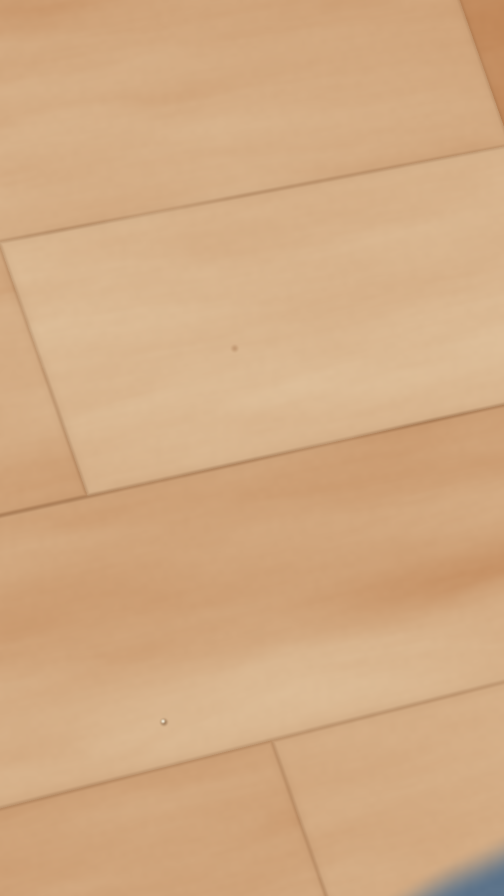
Reproduce this texture procedurally as a Shadertoy shader.

```glsl
float hash(vec2 p) {
    vec3 h = fract(vec3(p.xyx) * 0.1031);
    h += dot(h, h.yzx + 33.33);
    return fract((h.x + h.y) * h.z);
}

float noise(vec2 p) {
    vec2 cell = floor(p), f = fract(p);
    f = f * f * (3.0 - 2.0 * f);
    return mix(mix(hash(cell), hash(cell + vec2(1, 0)), f.x),
               mix(hash(cell + vec2(0, 1)), hash(cell + vec2(1, 1)), f.x), f.y);
}

float fbm(vec2 p) {
    float sum = 0.0, weight = 0.5;
    for (int i = 0; i < 4; i++) {
        sum += weight * noise(p);
        p = p * 2.03 + 17.3;
        weight *= 0.45;
    }
    return sum;
}

// Row coordinate of the tilted floor; whole numbers are the long seams
float rowCoord(vec2 p) {
    float drop = 0.4245 + 0.22 * p.x - p.y;
    float depth = 0.316 - 0.031 * p.x;
    return drop / (depth + 0.0105 * drop / depth);
}

float softLine(float dist, float width) {
    return 1.0 - smoothstep(0.0, width, abs(dist));
}

vec3 woodFloor(vec2 p) {
    float row = rowCoord(p);
    float along = p.x + 0.35 * p.y;
    int plankRow = clamp(int(floor(row)) + 2, 0, 3);

    // Staggered end joints and the tone of the plank on each side
    float joint = along - vec4(0.863, 0.254, 0.95, 0.364)[plankRow];
    vec4 leftTone = vec4(0.54, 0.42, 0.34, 0.27);
    vec4 rightTone = vec4(-0.15, 0.84, 0.50, 0.56);
    float tone = joint < 0.0 ? leftTone[plankRow] : rightTone[plankRow];

    // Broad figure, bent growth bands and fine fibres
    vec2 seed = vec2(plankRow, step(0.0, joint)) * 23.7;
    vec2 grain = vec2(along * 3.0, row * 4.0) + seed;
    float figure = fbm(grain + 1.2 * fbm(grain * 0.7));
    float bands = fbm(vec2(along * 3.5, row * 10.0 + 3.0 * figure) + seed);
    float fibres = noise(vec2(along * 22.0, row * 60.0) + seed);
    tone += 0.62 * (figure - 0.45) + 0.32 * (bands - 0.45) + 0.04 * (fibres - 0.5);

    // Pale sapwood and a dark streak in the wide middle plank
    if (plankRow == 2) {
        float wave = 0.12 * (figure - 0.5);
        tone += 0.36 * smoothstep(0.55, 0.80, row + wave);
        float streak = (row - 0.58 + wave) / 0.09;
        tone -= 0.32 * exp(-streak * streak) * smoothstep(0.25, 0.48, p.x);
    }
    tone -= 0.25 * smoothstep(0.86, 1.0, p.y);
    vec3 color = mix(vec3(0.785, 0.59, 0.42), vec3(0.868, 0.745, 0.60), tone);

    // Seams: faint blurred core, worn unevenly, with a soft shade
    float rowDist = (row - round(row)) * 0.3;
    float jointDist = joint / 1.06;
    float rowStrength = abs(round(row)) < 0.5 ? 0.9 : 0.6;
    float core = max(rowStrength * softLine(rowDist, 0.0042), 0.55 * softLine(jointDist, 0.0042));
    float shade = max(softLine(rowDist, 0.014), softLine(jointDist, 0.012));
    float wear = 0.55 + 0.6 * noise(vec2(along * 9.0, round(row) * 7.0));
    color = mix(color, vec3(0.53, 0.35, 0.21), 0.46 * core * wear + 0.05 * shade);

    // Small knot and a pale chip with a dark rim
    color = mix(color, vec3(0.62, 0.43, 0.28), 0.4 * softLine(length(p - vec2(0.262, 0.611)), 0.006));
    vec2 chip = p - vec2(0.182, 0.195);
    color = mix(color, vec3(0.48, 0.34, 0.22), 0.7 * softLine(length(chip - vec2(0.001, -0.001)), 0.006));
    color = mix(color, vec3(0.96, 0.93, 0.85), softLine(length(chip), 0.0035));

    // Out of focus blue cloth in the lower right corner
    float cloth = p.y + 0.54 * (0.5625 - p.x) + 0.012 * (noise(p * 14.0) - 0.5);
    color = mix(vec3(0.36, 0.45, 0.54), color, smoothstep(0.022, 0.078, cloth));

    return color + 0.008 * (noise(p * 130.0) - 0.5);
}

void mainImage(out vec4 fragColor, in vec2 fragCoord) {
    // Four samples per pixel smooth the plank edges
    vec3 sum = vec3(0.0);
    for (int i = 0; i < 4; i++) {
        vec2 offset = vec2(i & 1, i >> 1) * 0.5 - 0.25;
        sum += woodFloor((fragCoord + offset) / iResolution.y);
    }
    fragColor = vec4(sum / 4.0, 1.0);
}
```
